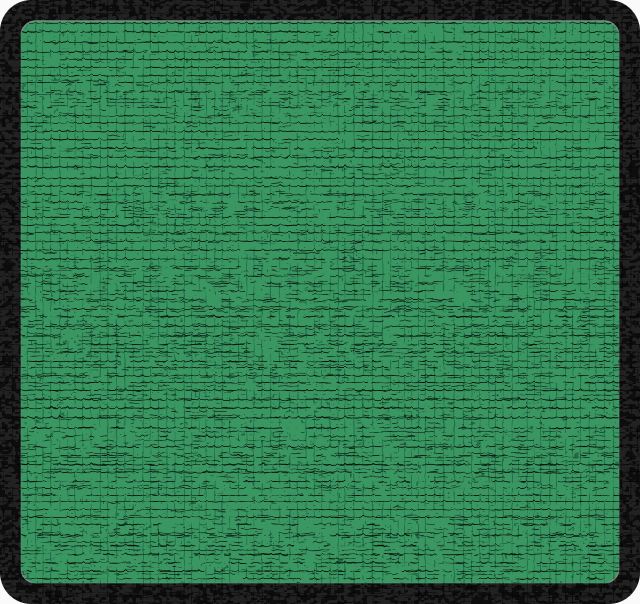
This texture is drawn by a WebGL 2 fragment shader. Its source:

```glsl
#version 300 es
precision highp float;

uniform vec2 u_resolution;
out vec4 fragColor;

float hash(vec2 p) {
    return fract(sin(dot(p, vec2(127.1, 311.7))) * 43758.5453);
}

float noise(vec2 p) {
    vec2 i = floor(p), f = fract(p);
    f = f * f * (3.0 - 2.0 * f);
    return mix(mix(hash(i), hash(i + vec2(1, 0)), f.x),
               mix(hash(i + vec2(0, 1)), hash(i + vec2(1, 1)), f.x), f.y);
}

float roundedBox(vec2 p, vec2 halfSize, float radius) {
    vec2 q = abs(p) - halfSize + radius;
    return length(max(q, 0.0)) + min(max(q.x, q.y), 0.0) - radius;
}

// Antialiased coverage of the inside of a signed distance
float coverage(float d, float pixel) {
    return clamp(0.5 - d / pixel, 0.0, 1.0);
}

// Unevenly spaced thread coordinate: whole numbers separate the threads
float threadCoord(float x, float count) {
    return x * count + 0.9 * noise(vec2(x * count * 0.2, count));
}

// Broken grooves along x; lift raises them where they meet a cross thread
float grooves(vec2 p, float count, float wobble, float lift, float gap, float width, float pixel) {
    float y = threadCoord(p.y, count);
    float seed = floor(y) * 7.0 + count;
    float shift = wobble * (noise(vec2(p.x * 140.0, seed)) - 0.5) + lift
                + 0.24 * (hash(vec2(seed, 4.0)) - 0.5);
    float d = abs(fract(y) - 0.5 - shift) / count;
    float presence = 0.6 * noise(vec2(p.x * 85.0, seed + 3.0))
                   + 0.2 * noise(vec2(p.x * 12.0, seed + 5.0))
                   + 0.2 * hash(vec2(seed, 2.0));
    float thickness = width * (0.5 + noise(vec2(p.x * 120.0, seed + 9.0)));
    return coverage(d - thickness, pixel) * smoothstep(gap - 0.05, gap + 0.05, presence);
}

void main() {
    float pixel = 1.0 / u_resolution.y;
    vec2 p = gl_FragCoord.xy * pixel;
    vec2 size = vec2(u_resolution.x * pixel, 1.0);
    vec2 centered = p - 0.5 * size;

    // Bands of fine broken threads alternate with clean wide rows
    float band = smoothstep(0.35, 0.65, noise(vec2(p.y * 24.0, 8.0)));
    float cross = threadCoord(p.x + 0.71, 74.0);
    float bump = smoothstep(0.25, 0.0, abs(fract(cross) - 0.5))
               * noise(vec2(floor(cross), p.y * 70.0));

    // Woven relief: dark rows, short dashes, faint green columns
    float rows = grooves(p, 72.0, 0.13, 0.18 * bump, 0.26 + 0.18 * band, 0.00062, pixel);
    float dashes = grooves(p + 0.37, 144.0, 0.35, 0.2 * bump, 0.7 - 0.18 * band, 0.00052, pixel);
    float columns = grooves(p.yx + 0.71, 74.0, 0.12, 0.0, 0.43, 0.00065, pixel);
    float specks = smoothstep(0.82, 0.94, noise(p * vec2(210.0, 300.0)));
    float dark = (1.0 - 0.88 * rows) * (1.0 - 0.76 * dashes);
    vec3 shade = dark * (1.0 - vec3(0.48, 0.29, 0.27) * columns)
                      * (1.0 - vec3(0.4, 0.3, 0.3) * specks);

    // Cloth and frame
    float outer = roundedBox(centered, 0.5 * size, 0.052);
    float inner = roundedBox(centered, 0.5 * size - 0.0345, 0.025);
    vec3 cloth = vec3(0.226, 0.592, 0.386) * shade;
    float mottle = smoothstep(0.5, 0.62, noise(p * vec2(180.0, 240.0)));
    vec3 frame = vec3(0.136, 0.132, 0.134) * mix(1.0, dark, 0.8)
               * (1.0 - 0.55 * columns) * (1.0 - 0.6 * mottle);
    vec3 color = mix(frame, cloth, coverage(inner, pixel));

    // Thin pale rim, brightest along the top and in the corners
    vec2 cornerReach = abs(centered) - 0.5 * size + 0.0595;
    float corner = smoothstep(0.0, 0.012, min(cornerReach.x, cornerReach.y));
    float top = smoothstep(0.0, 0.01, centered.y - 0.455);
    float rim = coverage(abs(inner) - 0.0009, pixel) * mix(0.2, 0.75, max(corner, top));
    color = mix(color, vec3(0.64, 0.66, 0.65), rim);

    color = mix(vec3(0.98), color, coverage(outer, pixel));
    fragColor = vec4(color, 1.0);
}
```
